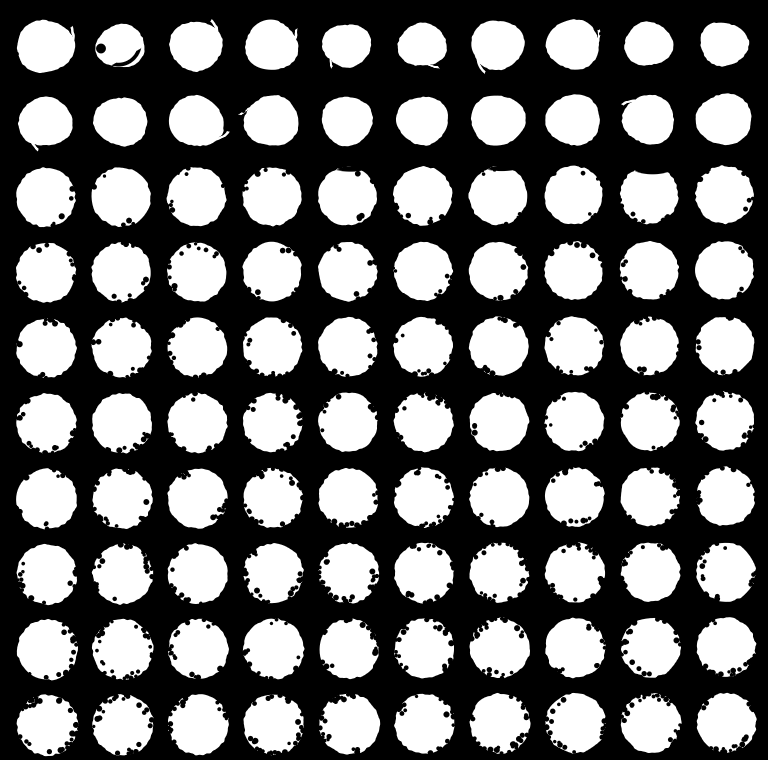
A WebGL 1 fragment shader for this pattern:

```glsl
precision highp float;
// Ten by ten white discs on black, on a very slightly tilted grid.
// Each disc is a distance function: a rough circle with hashed bites nibbled
// from its rim; the top two rows are shrunken, lopsided and carry thin spurs.

#define COUNT 10.0
#define PITCH 0.0982               // cell size, in canvas widths
#define ORIGIN vec2(0.0586, 0.0607) // first centre, from the top left
#define TILT 0.0037
#define RADIUS 0.392               // disc radius, in cells
#define ROUGHNESS 0.022
#define BITE_SIZE 0.031
#define BITE_DEPTH 0.085
#define MAX_BITES 30
#define TAU 6.28319

uniform vec2 u_resolution;

float hash(vec2 cell, float salt) {
  vec3 q = fract(vec3(cell, salt) * vec3(0.1031, 0.1137, 0.0973) + 0.17);
  q += dot(q, q.yzx + 33.33);
  return fract((q.x + q.y) * q.z);
}

vec2 polar(float angle) {
  return vec2(cos(angle), sin(angle));
}

// Value noise around the rim, closed after `steps` samples.
float rimNoise(vec2 cell, float angle, float steps) {
  float t = fract(angle / TAU) * steps;
  float i = floor(t);
  float a = hash(cell, 70.0 + i);
  float b = hash(cell, 70.0 + mod(i + 1.0, steps));
  return mix(a, b, smoothstep(0.0, 1.0, t - i)) - 0.5;
}

// Body radius by direction: even below, smaller and oval in the top rows.
float bodyRadius(vec2 cell, float angle) {
  float rough = ROUGHNESS * rimNoise(cell, angle, 53.0);
  if (cell.y > 1.5) {
    float growth = 0.0015 * (cell.y - 5.0) - 0.001 * (cell.x - 4.5);
    return RADIUS + growth + rough;
  }
  float swing = cos(TAU * 0.25 * (cell.x - 2.5));
  float first = 1.0 - step(0.5, cell.x);
  float r = cell.y < 0.5 ? 0.322 + 0.025 * swing + 0.06 * first
                         : 0.345 + 0.03 * (hash(cell, 1.0) - 0.5);
  float oval = mix(0.004, 0.022, hash(cell, 2.0));
  float lean = 0.5 * (hash(cell, 3.0) - 0.7);
  r += oval * cos(2.0 * (angle - lean));
  r += 0.012 * cos(3.0 * angle + TAU * hash(cell, 4.0));
  return r + 0.6 * rough;
}

// Thin tail that peels off the body along a short spiral.
float spur(vec2 p, vec2 cell, float angle, float body) {
  float span = 0.35 + 0.35 * hash(cell, 5.0);
  float t = mod(angle - TAU * hash(cell, 6.0), TAU) / span;
  float path = body + mix(-0.03, 0.065, t);
  float ends = (abs(t - 0.5) - 0.5) * span * RADIUS;
  return max(abs(length(p) - path) - 0.018, ends);
}

// Dark nibbles, gathered in loose clusters, more of them further down.
float nibble(float d, vec2 p, vec2 cell) {
  float amount = mix(5.0, 25.0, smoothstep(1.0, 7.0, cell.y));
  amount *= 0.45 + 0.75 * hash(cell, 7.0);
  if (cell.y < 1.5) amount = 2.0;
  for (int i = 0; i < MAX_BITES; i++) {
    float n = float(i);
    if (n >= amount) break;
    float cluster = floor(n / 3.0);
    float angle = TAU * hash(cell, 10.0 + cluster);
    angle += 0.75 * (hash(cell, 130.0 + n) - 0.5);
    float u = hash(cell, 170.0 + n);
    float depth = cell.y < 1.5 ? 0.0 : BITE_DEPTH * u * u;
    float size = BITE_SIZE * (0.7 + 0.6 * hash(cell, 210.0 + n));
    vec2 centre = polar(angle) * (RADIUS + 0.005 - depth);
    d = max(d, size - length(p - centre));
  }
  return d;
}

// Larger losses: hollowed tops in the third row and one badly torn disc.
float tear(float d, vec2 p, vec2 cell) {
  if (cell.y == 2.0 && cell.x > 3.5 && mod(cell.x, 2.0) == 0.0) {
    vec2 axes = cell.x > 7.5 ? vec2(0.26, 0.085) : vec2(0.19, 0.035);
    vec2 q = p - vec2(0.05, 0.36);
    d = max(d, (1.0 - length(q / axes)) * axes.y);
  }
  if (cell.x == 1.0 && cell.y == 0.0) {
    float gap = abs(length(p - vec2(-0.03, 0.04)) - 0.285) - 0.025;
    float side = 0.16 - dot(p, polar(-1.05));
    d = max(d, -max(gap, side));
    d = max(d, 0.065 - length(p - vec2(-0.26, -0.03)));
  }
  return d;
}

void main() {
  vec2 pos = vec2(gl_FragCoord.x, u_resolution.y - gl_FragCoord.y) / u_resolution.x;
  pos += TILT * vec2(-pos.y, pos.x);
  vec2 grid = (pos - ORIGIN) / PITCH;
  vec2 cell = clamp(floor(grid + 0.5), 0.0, COUNT - 1.0);
  vec2 p = (grid - cell) * vec2(1.0, -1.0);

  float angle = atan(p.y, p.x + 1e-5);
  float body = bodyRadius(cell, angle);
  float d = length(p) - body;
  if (cell.y < 1.5 && hash(cell, 8.0) > 0.09 * cell.x)
    d = min(d, spur(p, cell, angle, body));
  d = tear(nibble(d, p, cell), p, cell);

  float pixel = 1.0 / (u_resolution.x * PITCH);
  gl_FragColor = vec4(vec3(clamp(0.5 - d / pixel, 0.0, 1.0)), 1.0);
}
```
